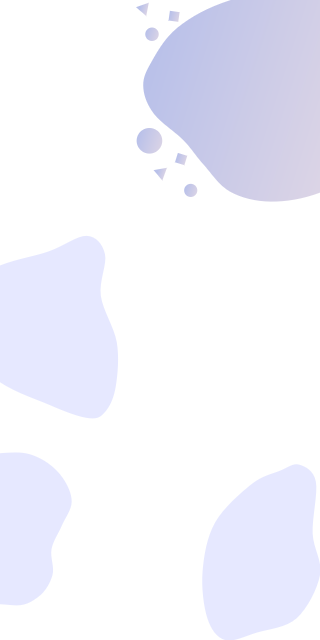
Reproduce this background procedurally as a Shadertoy shader.

```glsl
// Soft pastel blobs on white, with small gradient circles, squares and triangles.
// Each blob is a closed Catmull-Rom loop, flattened into segments to get a signed
// distance; the small pieces are circles and regular polygons drawn in a loop.

const float TAU = 6.2832;
const int KNOTS = 12;
const int STEPS = 8;

const vec3 PAPER = vec3(1.0);
const vec3 PALE_LILAC = vec3(0.902, 0.910, 1.0);
const vec3 PERIWINKLE = vec3(0.725, 0.755, 0.915);
const vec3 ROSE_GREY = vec3(0.865, 0.835, 0.900);

// Point on the spline span from b to c
vec2 catmullRom(vec2 a, vec2 b, vec2 c, vec2 d, float t) {
    return b + 0.5 * t * (c - a + t * (2.0 * a - 5.0 * b + 4.0 * c - d
             + t * (3.0 * (b - c) + d - a)));
}

// Signed distance to a closed smooth loop, negative inside
float sdLoop(vec2 p, vec2 knots[KNOTS]) {
    float nearest = 1e3;
    float side = 1.0;
    vec2 start = knots[0];
    for (int i = 0; i < KNOTS; i++) {
        vec2 a = knots[(i + KNOTS - 1) % KNOTS];
        vec2 b = knots[i];
        vec2 c = knots[(i + 1) % KNOTS];
        vec2 d = knots[(i + 2) % KNOTS];
        for (int j = 1; j <= STEPS; j++) {
            vec2 end = catmullRom(a, b, c, d, float(j) / float(STEPS));
            vec2 edge = end - start;
            vec2 rel = p - start;
            vec2 gap = rel - edge * clamp(dot(rel, edge) / dot(edge, edge), 0.0, 1.0);
            nearest = min(nearest, dot(gap, gap));
            // Flip the side at each crossing of a horizontal ray
            bool spans = (start.y > p.y) != (end.y > p.y);
            if (spans && rel.x < edge.x * rel.y / edge.y) side = -side;
            start = end;
        }
    }
    return side * sqrt(nearest);
}

// Regular polygon by apothem and tilt; fewer than three sides gives a circle
float sdPolygon(vec2 p, float sides, float apothem, float tilt) {
    if (sides < 3.0) return length(p) - apothem;
    float sector = TAU / sides;
    float angle = atan(p.y, p.x + 1e-6) - tilt;
    return length(p) * cos(mod(angle + 0.5 * sector, sector) - 0.5 * sector) - apothem;
}

// Antialiased coverage of a distance
float fill(float dist, float pixel) {
    return clamp(0.5 - dist / pixel, 0.0, 1.0);
}

// Tilted blend from periwinkle to rose grey
vec3 duskGradient(vec2 offset, float span) {
    float t = dot(offset, vec2(0.95, -0.3)) / span;
    return mix(PERIWINKLE, ROSE_GREY, clamp(t, 0.0, 1.0));
}

void mainImage(out vec4 fragColor, in vec2 fragCoord) {
    // Canvas is one unit wide and two units high
    vec2 p = fragCoord / iResolution.xy * vec2(1.0, 2.0);
    float pixel = 1.0 / iResolution.x;
    vec3 color = PAPER;

    // Pale blobs: left middle, lower left, lower right
    float leftBlob = sdLoop(p, vec2[KNOTS](
        vec2(-0.026, 1.159), vec2(0.151, 1.214), vec2(0.271, 1.263), vec2(0.328, 1.206),
        vec2(0.315, 1.076), vec2(0.365, 0.930), vec2(0.362, 0.794), vec2(0.331, 0.716),
        vec2(0.279, 0.693), vec2(0.156, 0.734), vec2(-0.031, 0.828), vec2(-0.208, 1.036)));
    float cornerBlob = sdLoop(p, vec2[KNOTS](
        vec2(-0.078, 0.560), vec2(0.047, 0.586), vec2(0.130, 0.565), vec2(0.195, 0.508),
        vec2(0.224, 0.432), vec2(0.193, 0.357), vec2(0.161, 0.284), vec2(0.164, 0.203),
        vec2(0.120, 0.135), vec2(0.036, 0.109), vec2(-0.130, 0.164), vec2(-0.208, 0.438)));
    float rightBlob = sdLoop(p, vec2[KNOTS](
        vec2(0.935, 0.548), vec2(0.987, 0.495), vec2(0.977, 0.333), vec2(1.000, 0.203),
        vec2(0.927, 0.068), vec2(0.802, 0.023), vec2(0.703, 0.000), vec2(0.648, 0.068),
        vec2(0.633, 0.214), vec2(0.672, 0.367), vec2(0.786, 0.487), vec2(0.875, 0.529)));
    float paleBlobs = min(leftBlob, min(cornerBlob, rightBlob));
    color = mix(color, PALE_LILAC, fill(paleBlobs, pixel));

    // Large gradient blob at the upper right
    float duskBlob = sdLoop(p, vec2[KNOTS](
        vec2(0.448, 1.724), vec2(0.469, 1.799), vec2(0.555, 1.914), vec2(0.721, 2.000),
        vec2(1.000, 2.057), vec2(1.172, 1.492), vec2(1.000, 1.398), vec2(0.846, 1.370),
        vec2(0.719, 1.401), vec2(0.635, 1.487), vec2(0.573, 1.562), vec2(0.482, 1.643)));
    color = mix(color, duskGradient(p - vec2(0.448, 1.75), 0.65), fill(duskBlob, pixel));

    // Confetti as centre, apothem, tilt: three circles, two squares, two triangles
    vec4 confetti[7] = vec4[7](
        vec4(0.475, 1.893, 0.021, 0.0), vec4(0.467, 1.560, 0.040, 0.0),
        vec4(0.596, 1.405, 0.0205, 0.0), vec4(0.544, 1.949, 0.0153, -0.14),
        vec4(0.566, 1.503, 0.0153, -0.30), vec4(0.449, 1.973, 0.0122, -0.19),
        vec4(0.503, 1.460, 0.0122, -0.35));
    for (int i = 0; i < 7; i++) {
        vec4 piece = confetti[i];
        vec2 local = p - piece.xy;
        float sides = i < 3 ? 0.0 : (i < 5 ? 4.0 : 3.0);
        float dist = sdPolygon(local, sides, piece.z, piece.w);
        vec3 tint = duskGradient(local + vec2(piece.z, 0.0), 2.2 * piece.z);
        color = mix(color, tint, fill(dist, pixel));
    }

    fragColor = vec4(color, 1.0);
}
```
